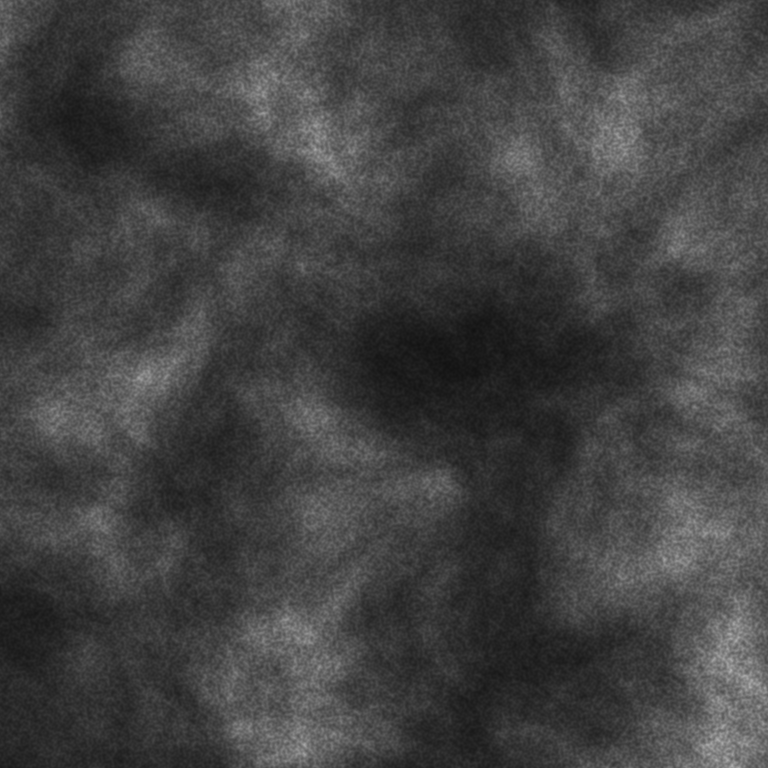
Give the GLSL for this texture, as a three.js fragment shader.

```glsl
// Dark grey cloudy smoke: warped fractal gradient noise under a fine soft grain.
varying vec2 vUv;

#define CLOUD_SCALE 3.4     // largest cloud cells across the canvas
#define OCTAVES 6
#define GAIN 0.62           // strength kept from one octave to the next
#define CLOUD_CONTRAST 1.04
#define WARP 0.09           // how far the clouds are bent, in canvas widths
#define GRAIN_SCALE 225.0   // finest grain cells across the canvas
#define GRAIN_CONTRAST 0.34
#define MEDIAN_GREY 0.232
#define SEED vec2(17.3, 41.7)

const mat2 TURN = mat2(0.8, 0.6, -0.6, 0.8);

float hash(vec2 cell) {
  vec3 p = fract(cell.xyx * 0.1031);
  p += dot(p, p.yzx + 33.33);
  return fract((p.x + p.y) * p.z);
}

// Dot product of a random unit gradient at the cell corner with the offset to it
float cornerSlope(vec2 cell, vec2 offset) {
  float angle = 6.28319 * hash(cell);
  return dot(vec2(cos(angle), sin(angle)), offset);
}

float gradientNoise(vec2 p) {
  vec2 cell = floor(p);
  vec2 f = p - cell;
  vec2 fade = f * f * f * (f * (f * 6.0 - 15.0) + 10.0);
  vec2 e = vec2(1.0, 0.0);
  float low = mix(cornerSlope(cell, f), cornerSlope(cell + e.xy, f - e.xy), fade.x);
  float high = mix(cornerSlope(cell + e.yx, f - e.yx),
                   cornerSlope(cell + e.xx, f - e.xx), fade.x);
  return mix(low, high, fade.y);
}

// Octaves are turned so that their lattices never line up
float clouds(vec2 p) {
  float sum = 0.0;
  float amplitude = 1.0;
  for (int i = 0; i < OCTAVES; i++) {
    sum += amplitude * gradientNoise(p);
    p = TURN * p * 2.03 + SEED;
    amplitude *= GAIN;
  }
  return sum;
}

float grain(vec2 uv) {
  vec2 p = TURN * uv * GRAIN_SCALE + SEED;
  return gradientNoise(p) + 0.6 * gradientNoise(TURN * p * 0.5 + SEED);
}

void main() {
  // Bend the domain to give the clouds folds and streaks
  vec2 q = vUv * CLOUD_SCALE + SEED;
  vec2 bend = vec2(gradientNoise(q * 0.9 + 5.2), gradientNoise(q * 0.9 + 31.8));
  float cloud = clouds(q + bend * WARP * CLOUD_SCALE);

  // Exponential tone: deep, compressed shadows and a long tail of highlights
  float density = CLOUD_CONTRAST * cloud + GRAIN_CONTRAST * grain(vUv);
  gl_FragColor = vec4(vec3(MEDIAN_GREY * exp(density)), 1.0);
}
```
